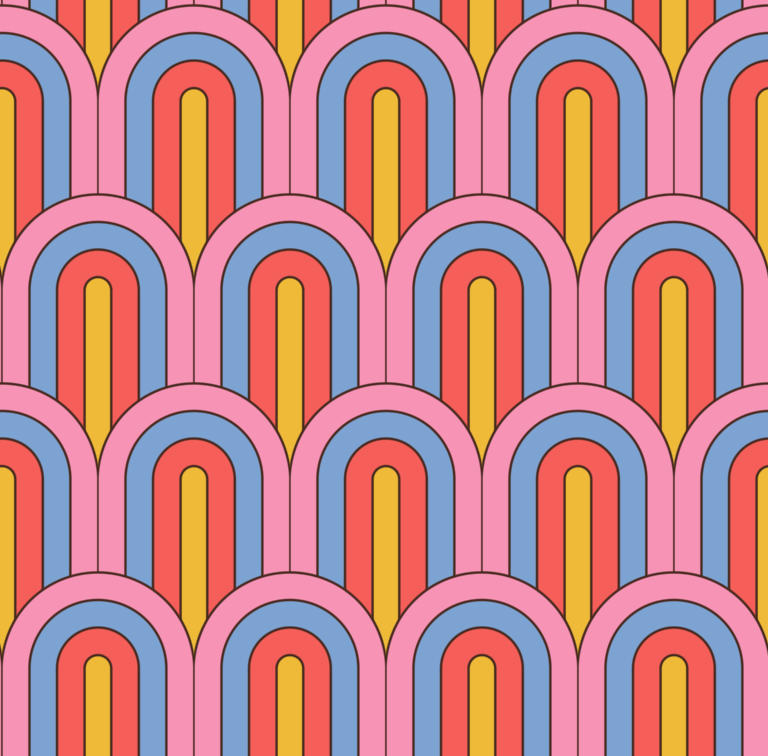
Reproduce this pattern procedurally as a Shadertoy shader.

```glsl
#define COLUMNS 4.0
#define ROWS 4.0                    // even, so the stagger wraps
#define BAND 0.1435                 // band width, in arch widths
#define LINE 0.0125                 // outline width
#define SEAM 0.0085                 // outline width where legs touch
#define SHIFT vec2(0.51, 0.456)     // spring point of the lowest arch
#define PINK vec3(0.97, 0.58, 0.715)
#define BLUE vec3(0.49, 0.64, 0.825)
#define RED vec3(0.96, 0.37, 0.35)
#define YELLOW vec3(0.935, 0.73, 0.22)
#define INK vec3(0.28, 0.16, 0.12)

// Position relative to the nearest arch's spring point in a staggered row
vec2 archLocal(vec2 p, float row, float rowHeight) {
    vec2 q = p - SHIFT - vec2(0.5 * mod(row, 2.0), row * rowHeight);
    return vec2(fract(q.x + 0.5) - 0.5, q.y);
}

// Radius around the round top, continued straight down the legs
float archRadius(vec2 q) {
    return length(vec2(q.x, max(q.y, 0.0)));
}

vec3 bandColor(float index) {
    if (index < 1.0) return PINK;
    if (index < 2.0) return BLUE;
    if (index < 3.0) return RED;
    return YELLOW;
}

// Colour bands with an inked line on every border
vec3 archColor(vec2 q, float pixel) {
    float depth = max((0.5 - archRadius(q)) / BAND, 0.0);
    float border = clamp(round(depth), 0.0, 3.0);
    float lineDist = abs(depth - border) * BAND;
    float width = border < 0.5 ? mix(SEAM, LINE, smoothstep(0.0, 0.15, q.y)) : LINE;
    float ink = 1.0 - smoothstep(-pixel, pixel, lineDist - 0.5 * width);
    return mix(bandColor(floor(depth)), INK, ink);
}

void mainImage(out vec4 fragColor, in vec2 fragCoord) {
    // One unit is one arch width
    float pixel = COLUMNS / iResolution.x;
    float rowHeight = iResolution.y * pixel / ROWS;
    vec2 p = fragCoord * pixel;

    // Lowest row reaching this height, and the row behind it
    float row = floor((p.y - SHIFT.y - 0.5 - LINE) / rowHeight) + 1.0;
    vec2 front = archLocal(p, row, rowHeight);
    vec2 back = archLocal(p, row + 1.0, rowHeight);

    // Front arches cover the legs of the row behind
    float outside = archRadius(front) - 0.5 - 0.5 * LINE;
    float cover = 1.0 - smoothstep(-pixel, pixel, outside);
    vec3 color = mix(archColor(back, pixel), archColor(front, pixel), cover);

    fragColor = vec4(color, 1.0);
}
```
